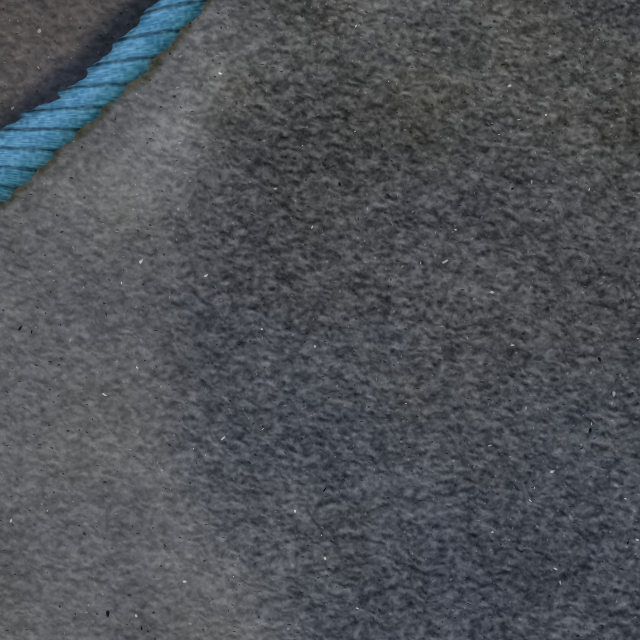
Reproduce this texture procedurally as a three.js fragment shader.

```glsl
// Worn grey concrete with a twisted blue rope crossing the upper left corner.
// Broad stains, layered value noise and scattered flecks make the ground;
// the rope is a distance band round a parabola, with slanted strand grooves.

varying vec2 vUv;

float hash(vec2 p) {
  vec3 q = fract(vec3(p.xyx) * 0.1031);
  q += dot(q, q.yzx + 33.33);
  return fract((q.x + q.y) * q.z);
}

float noise(vec2 p) {
  vec2 cell = floor(p), f = fract(p);
  f = f * f * (3.0 - 2.0 * f);
  return mix(mix(hash(cell), hash(cell + vec2(1.0, 0.0)), f.x),
             mix(hash(cell + vec2(0.0, 1.0)), hash(cell + 1.0), f.x), f.y);
}

float fbm(vec2 p) {
  float sum = 0.0, amp = 0.5;
  for (int i = 0; i < 4; i++) {
    sum += amp * noise(p);
    p = mat2(0.8, 0.6, -0.6, 0.8) * p * 2.03 + 17.3;
    amp *= 0.5;
  }
  return sum / 0.9375;
}

// Sparse tilted chips: one jittered ellipse in a random share of the cells
float flecks(vec2 p, float share) {
  vec2 cell = floor(p);
  float pick = hash(cell + 7.0);
  vec2 jitter = vec2(hash(cell + 19.0), hash(cell + 53.0));
  vec2 d = fract(p) - mix(vec2(0.32), vec2(0.68), jitter);
  float a = 3.0 * hash(cell + 91.0);
  d = mat2(cos(a), -sin(a), sin(a), cos(a)) * d;
  d.y *= 1.2 + 1.2 * hash(cell + 37.0);
  d += 0.12 * (vec2(noise(p * 4.0), noise(p * 4.0 + 40.0)) - 0.5);
  float radius = mix(0.12, 0.3, hash(cell + 71.0));
  return step(pick, share) * (1.0 - smoothstep(radius * 0.35, radius, length(d)));
}

// Soft round patch, stretched and turned by an angle
float patchAt(vec2 p, vec2 centre, vec2 size, float angle) {
  vec2 d = p - centre;
  d = vec2(cos(angle) * d.x + sin(angle) * d.y, cos(angle) * d.y - sin(angle) * d.x);
  return exp(-dot(d / size, d / size));
}

vec3 concrete(vec2 p) {
  vec2 warp = p + 0.10 * (vec2(fbm(p * 7.0), fbm(p * 7.0 + 31.0)) - 0.5);

  // Paler, browner left side against the dark blue-grey right
  float border = 0.28 + 0.55 * (warp.y - 0.55) * (warp.y - 0.55);
  float pale = 1.0 - smoothstep(-0.12, 0.12, warp.x - border);
  float upper = smoothstep(0.25, 0.85, warp.y);
  vec3 dark = mix(vec3(0.272, 0.288, 0.322), vec3(0.278, 0.284, 0.292), upper);
  vec3 color = mix(dark, vec3(0.355, 0.365, 0.383), pale);

  // Large stains
  color += 0.10 * patchAt(warp, vec2(0.27, 0.81), vec2(0.16, 0.055), 0.8);
  color += 0.05 * patchAt(warp, vec2(0.31, 0.17), vec2(0.22, 0.07), -1.1);
  color += 0.06 * patchAt(warp, vec2(0.62, 0.97), vec2(0.16, 0.05), 0.2);
  color += 0.03 * patchAt(warp, vec2(0.60, 0.57), vec2(0.18, 0.03), -0.15);
  color += 0.09 * (fbm(p * 9.0 + 4.0) - 0.5);
  color += vec3(0.035, 0.025, -0.015) * (fbm(p * 6.0 + 60.0) - 0.35);

  // Fine grain, drawn out sideways and lit from above
  vec2 g = mat2(0.985, 0.174, -0.174, 0.985) * (p + 0.01 * fbm(p * 30.0));
  g = vec2(g.x - 0.17 * g.y, g.y + 0.17 * g.x);
  float rough = mix(1.15, 0.75, pale);
  float grain = 0.10 * (noise(g * vec2(75.0, 120.0)) - 0.5)
              + 0.13 * (noise(g * vec2(145.0, 215.0) + 9.0) - 0.5)
              + 0.07 * (noise(g * 330.0 + 5.0) - 0.5);
  vec2 r = g * vec2(95.0, 150.0) + 23.0;
  grain += 0.09 * (noise(r) - noise(r + vec2(-0.25, 0.6)));
  color += rough * grain;

  // Dark pits, dull chips and a few bright grains, densest at upper right
  float gritty = smoothstep(0.1, 1.3, p.x + 0.6 * p.y);
  color *= 1.0 - 0.42 * flecks(g * vec2(62.0, 95.0) + 11.0, 0.10);
  color *= 1.0 - 0.75 * flecks(g * vec2(50.0, 34.0) + 3.0, 0.008);
  color += 0.13 * flecks(g * 88.0 + 29.0, 0.03 + 0.11 * gritty);
  color += vec3(0.34, 0.33, 0.31) * flecks(g * 55.0 + 47.0, 0.004 + 0.024 * gritty);
  return color;
}

void main() {
  vec2 p = vUv;
  vec3 color = concrete(p);

  // Signed distance across the rope and length along it
  float slope = 0.66 + 1.74 * p.x;
  float across = (p.y - 0.74 - 0.66 * p.x - 0.87 * p.x * p.x) / sqrt(1.0 + slope * slope);
  float along = 1.3 * (p.x + 0.68 * across);
  float halfWidth = mix(0.047, 0.030, smoothstep(0.0, 0.13, p.x));

  // Brown ground beyond the rope, blue shadow above it, thin dark line below
  float wobble = 0.02 * (fbm(p * 25.0) - 0.5);
  float beyond = smoothstep(0.0, 0.03, across);
  color = mix(color, color * vec3(0.86, 0.81, 0.79), beyond);
  float shade = beyond * (1.0 - smoothstep(0.045, 0.085, across + wobble));
  color = mix(color, color * vec3(0.50, 0.58, 0.70), shade);
  float contact = 1.0 - smoothstep(0.0, 0.018, -across - halfWidth + wobble);
  color *= 1.0 - vec3(0.28, 0.30, 0.40) * contact * (1.0 - beyond);

  // Twisted strands with fibres running along each one
  float t = across / halfWidth;
  float turn = (along + 1.2 * across + 0.004 * t * t) / 0.052;
  float strand = abs(fract(turn) - 0.5) * 2.0;
  float fibre = noise(vec2(turn * 16.0, (along - across) * 60.0)) - 0.5;
  vec3 rope = mix(vec3(0.22, 0.42, 0.50), vec3(0.32, 0.53, 0.67), smoothstep(-0.9, 0.2, t));
  rope *= 1.0 - 0.36 * smoothstep(0.66, 1.0, strand) - 0.25 * smoothstep(0.6, 1.0, abs(t));
  rope += 0.13 * fibre + 0.10 * (noise(p * 210.0) - 0.5);

  float frayed = abs(across) - halfWidth - 0.003 * cos(6.2832 * turn) * t
               + 0.005 * (noise(p * 130.0) - 0.5);
  color = mix(color, rope, 1.0 - smoothstep(-0.0015, 0.0015, frayed));
  gl_FragColor = vec4(clamp(color, 0.0, 1.0), 1.0);
}
```
